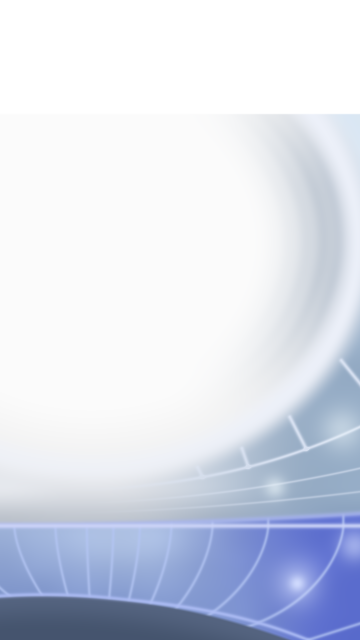
Write a WebGL 2 fragment shader that draws this background.

```glsl
#version 300 es
precision highp float;
uniform vec2 u_resolution;
out vec4 fragColor;

#define ASPECT 1.7778
#define SKY_EDGE 1.461
#define RING_CENTER vec2(0.2546, 1.1065)
#define RING_RADII vec2(0.736, 0.625)
#define LEDGE_Y 0.317
#define LINE_COLOR vec3(0.80, 0.83, 0.97)
#define STEEL vec3(0.58, 0.67, 0.77)
#define PANEL_LEFT vec3(0.62, 0.70, 0.85)
#define PANEL_RIGHT vec3(0.36, 0.43, 0.81)
#define FLOOR_COLOR vec3(0.27, 0.33, 0.43)

float hash(vec2 p) {
  return fract(sin(dot(p, vec2(127.1, 311.7))) * 43758.5);
}

float noise(vec2 p) {
  vec2 i = floor(p), f = fract(p);
  f = f * f * (3.0 - 2.0 * f);
  return mix(mix(hash(i), hash(i + vec2(1, 0)), f.x),
             mix(hash(i + vec2(0, 1)), hash(i + vec2(1, 1)), f.x), f.y);
}

// Soft falloff that is 1 at zero distance
float bell(float d, float width) {
  return exp(-d * d / (width * width));
}

float glow(vec2 p, vec2 center, float radius) {
  return bell(length(p - center), radius);
}

float segment(vec2 p, vec2 a, vec2 b) {
  vec2 pa = p - a, ba = b - a;
  return length(pa - ba * clamp(dot(pa, ba) / dot(ba, ba), 0.0, 1.0));
}

float tierY(float x) { return 0.412 + 0.18 * pow(x, 2.6); }
float floorY(float x) { return 0.1227 - 0.265 * (x - 0.12) * (x - 0.12); }

// Bright dome with a shaded right wall, a pale rim and the tiers outside it
vec3 dome(vec2 p) {
  vec2 q = (p - RING_CENTER) / RING_RADII;
  float d = length(q), x = p.x;
  float right = smoothstep(0.3, 0.95, x);

  vec3 outer = mix(vec3(0.89, 0.90, 0.92), STEEL, right);
  outer = mix(outer, vec3(0.86, 0.91, 0.96), smoothstep(0.75, 1.35, p.y));
  float low = smoothstep(0.43, 0.32, p.y);
  outer = mix(outer, mix(vec3(0.68, 0.71, 0.75), vec3(0.52, 0.61, 0.73), right), low * 0.75);
  outer += 0.03 * (noise(p * vec2(5.0, 12.0)) - 0.5);

  // Wall shade, strongest at the right, with faint concentric folds
  float side = smoothstep(0.35, 1.0, q.x / max(d, 0.001)) * smoothstep(-0.95, -0.1, q.y);
  side *= 1.0 - 0.75 * smoothstep(0.2, 0.75, q.y);
  float shade = pow(smoothstep(0.56, 0.95, d), 1.6) * side;
  shade *= 0.95 + 0.05 * sin(d * 95.0 + 2.0 * noise(q * 3.0));
  vec3 inner = mix(vec3(0.985), vec3(0.71, 0.75, 0.80), shade * 0.95);
  inner -= 0.035 * smoothstep(0.7, 1.0, d) * (1.0 - side);

  vec3 col = mix(inner, outer, smoothstep(0.97, 1.12, d));
  float rim = bell(d - 1.005, 0.06);
  col = mix(col, vec3(0.93, 0.945, 0.98), rim * mix(0.6, 0.95, right));

  // Tier outlines
  float outside = smoothstep(1.02, 1.08, d);
  float fade = smoothstep(0.15, 0.85, x) * outside;
  float lines = bell(p.y - tierY(x), 0.005);
  lines += 0.6 * bell(p.y - 0.375 - 0.102 * pow(x, 2.2), 0.0035);
  lines += 0.5 * bell(p.y - 0.35 - 0.062 * x * x, 0.0035);

  // Spokes between rim and first tier
  for (int i = 0; i < 4; i++) {
    float k = float(i);
    float topX = 0.549 + 0.118 * k + 0.005 * k * k;
    float topOffset = (topX - RING_CENTER.x) / (RING_RADII.x * 1.08);
    float topY = RING_CENTER.y - RING_RADII.y * 1.08 * sqrt(1.0 - topOffset * topOffset);
    float footX = topX + 0.014 + 0.004 * k * k * k;
    lines += bell(segment(p, vec2(topX, topY), vec2(footX, tierY(footX))), 0.006);
  }
  col = mix(col, vec3(0.88, 0.91, 0.97), clamp(lines, 0.0, 1.0) * fade * 0.85);

  float lamps = 0.5 * glow(p, vec2(0.95, 0.585), 0.06) + 0.6 * glow(p, vec2(0.764, 0.424), 0.03);
  return mix(col, vec3(0.92, 0.96, 0.98), lamps);
}

// Blue lower wall with curved ribs
vec3 lowerWall(vec2 p) {
  float x = p.x, base = floorY(x);
  float t = clamp((LEDGE_Y - p.y) / (LEDGE_Y - base), 0.0, 1.0);
  vec3 col = mix(PANEL_LEFT, PANEL_RIGHT, smoothstep(0.38, 0.95, x));
  col = mix(col, vec3(0.47, 0.56, 0.79), 0.75 * t * (1.0 - smoothstep(0.6, 0.9, x)));
  col = mix(col, vec3(0.74, 0.81, 0.93), 0.6 * glow(p * vec2(0.5, 1.0), vec2(0.17, 0.28), 0.09));
  col += 0.035 * (noise(p * vec2(9.0, 14.0)) - 0.5);

  float ribs = 0.0;
  for (int i = -4; i <= 5; i++) {
    float k = float(i), k3 = k * k * k;
    float top = 0.315 + 0.0715 * k + 0.00225 * k3;
    float foot = 0.303 + 0.0532 * k + 0.00096 * k3;
    float ribX = mix(top, foot, pow(t, 1.6));
    float slope = 1.6 * (foot - top) * pow(t, 0.6) / (LEDGE_Y - base);
    ribs += bell((x - ribX) / sqrt(1.0 + slope * slope), 0.0045);
  }
  ribs += bell(segment(p, vec2(0.856, 0.0), vec2(1.02, 0.052)), 0.005);
  col = mix(col, vec3(0.70, 0.77, 0.95), min(ribs, 1.0) * 0.7);

  float lamps = 0.55 * glow(p, vec2(0.826, 0.157), 0.065) + 0.4 * glow(p, vec2(0.826, 0.157), 0.022);
  lamps += 0.55 * glow(p, vec2(0.985, 0.262), 0.045);
  return mix(col, vec3(0.83, 0.87, 1.0), min(lamps, 1.0));
}

void main() {
  vec2 p = gl_FragCoord.xy / u_resolution * vec2(1.0, ASPECT);
  float px = ASPECT / u_resolution.y;
  float x = p.x, upperLedge = LEDGE_Y + 0.002 + 0.032 * x * x;
  vec3 col = mix(lowerWall(p), dome(p), smoothstep(-0.006, 0.006, p.y - upperLedge));

  // Ledge lines
  col = mix(col, vec3(0.66, 0.71, 0.93), 0.75 * bell(p.y - upperLedge, 0.008));
  col = mix(col, LINE_COLOR, 0.9 * bell(p.y - LEDGE_Y, 0.007));

  // Dark floor and its bright border
  float edge = floorY(x);
  vec3 ground = FLOOR_COLOR + vec3(0.06, 0.06, 0.07) * smoothstep(0.1, 0.0, edge - p.y);
  col = mix(ground, col, smoothstep(-0.004, 0.004 + px, p.y - edge));
  float border = edge + 0.003 + 0.018 * smoothstep(0.3, 0.8, x);
  col = mix(col, vec3(0.68, 0.74, 0.96), 0.85 * bell(p.y - border, 0.006));

  // Plain white top
  col = mix(col, vec3(1.0), smoothstep(-px, px, p.y - SKY_EDGE));
  fragColor = vec4(clamp(col, 0.0, 1.0), 1.0);
}
```
